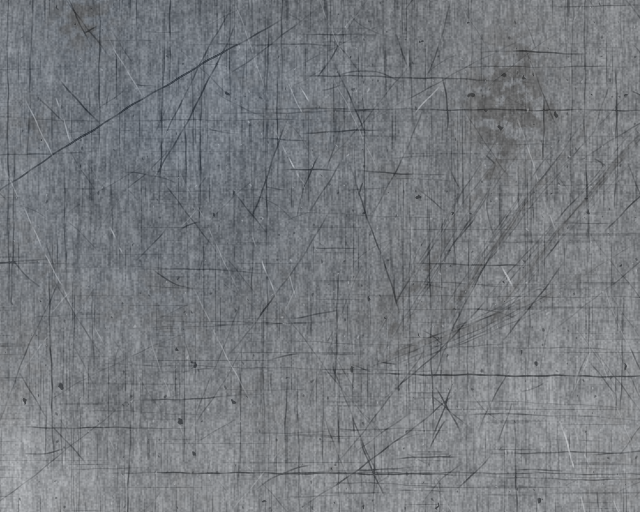
Write a Shadertoy shader that draws this texture.

```glsl
// Worn brushed steel plate: soft grain, hairline scratches, rubbed bands and pits.

float hash(vec2 p) {
    vec3 q = fract(p.xyx * 0.1031);
    q += dot(q, q.yzx + 33.33);
    return fract((q.x + q.y) * q.z);
}

float noise(vec2 p) {
    vec2 cell = floor(p), f = fract(p);
    f = f * f * (3.0 - 2.0 * f);
    float low = mix(hash(cell), hash(cell + vec2(1, 0)), f.x);
    float high = mix(hash(cell + vec2(0, 1)), hash(cell + vec2(1, 1)), f.x);
    return mix(low, high, f.y);
}

float clouds(vec2 p) {
    float sum = 0.0, weight = 0.5;
    for (int i = 0; i < 5; i++) {
        sum += weight * noise(p);
        p = mat2(1.6, 1.2, -1.2, 1.6) * p + 7.3;
        weight *= 0.5;
    }
    return sum;
}

// One slightly wavering line that tapers at both ends.
float scratch(vec2 p, vec2 middle, float angle, float halfLength, float width, float bend) {
    vec2 d = p - middle;
    float c = cos(angle), s = sin(angle);
    vec2 q = vec2(c * d.x + s * d.y, c * d.y - s * d.x);
    q.y += bend * q.x * q.x + 0.001 * sin(q.x * 37.0 + middle.x * 90.0) + 0.0005 * sin(q.x * 110.0 + middle.y * 70.0);
    float ends = 1.0 - smoothstep(halfLength * 0.4, halfLength, abs(q.x));
    float edge = width + 0.85 / iResolution.y;
    return ends * (1.0 - smoothstep(width * 0.2, edge, abs(q.y)));
}

// Random scratches that share a main direction; most are faint.
float scratches(vec2 p, float seed, int count, float angle, float spread, float size, float bend) {
    float sum = 0.0;
    for (int i = 0; i < count; i++) {
        vec2 id = vec2(float(i) * 3.0 + 1.0, seed * 17.0);
        vec2 middle = vec2(hash(id) * 1.3, hash(id + 41.0));
        float turn = (hash(id + 83.0) - 0.5) * 2.0 * spread;
        float r = hash(id + 127.0), strength = hash(id + 171.0);
        float curve = (hash(id + 211.0) - 0.5) * bend;
        sum += (0.25 + 0.75 * strength * strength)
             * scratch(p, middle, angle + turn, size * (0.25 + r * r), 0.0004 + 0.0007 * strength, curve);
    }
    return sum;
}

// A loose bundle of fine scratches.
float bundle(vec2 p, vec2 middle, float angle, float halfLength, float bend) {
    float sum = 0.0;
    for (int i = 0; i < 6; i++) {
        vec2 id = vec2(float(i) * 5.0, middle.x * 100.0);
        vec2 shift = 0.04 * vec2(hash(id), hash(id + 13.0)) - 0.02;
        float turn = 0.14 * (hash(id + 29.0) - 0.5);
        sum += scratch(p, middle + shift, angle + turn, halfLength * (0.4 + 0.6 * hash(id + 47.0)), 0.0008, bend);
    }
    return sum;
}

// Cellular pits: small ragged dots in a share of the cells.
float pits(vec2 p, float scale, float share, float radius) {
    vec2 g = p * scale + 0.25 * (vec2(noise(p * 150.0), noise(p * 150.0 + 50.0)) - 0.5);
    vec2 cell = floor(g);
    vec2 centre = 0.3 + 0.4 * vec2(hash(cell + 5.0), hash(cell + 19.0));
    float size = radius * (0.3 + hash(cell + 31.0));
    float d = length((fract(g) - centre) * vec2(1.0, 0.75));
    float edge = 0.7 * scale / iResolution.y;
    return step(hash(cell + 67.0), share) * (1.0 - smoothstep(size - edge, size + edge, d));
}

float glow(vec2 p, vec2 centre, float tightness) {
    vec2 d = p - centre;
    return exp(-tightness * dot(d, d));
}

void mainImage(out vec4 fragColor, in vec2 fragCoord) {
    vec2 p = fragCoord / iResolution.y;

    // Broad reflected light
    float tone = 0.475 + 0.065 * (1.0 - smoothstep(0.0, 0.5, p.y));
    tone += 0.05 * glow(p, vec2(1.1, 0.28), 9.0) + 0.04 * glow(p, vec2(1.15, 0.84), 14.0);
    tone += 0.11 * glow(p, vec2(0.0, 0.05), 60.0) - 0.02 * glow(p, vec2(0.55, 0.5), 8.0);
    float cloud = clouds(p * 5.0);
    float mottle = clouds(p * vec2(40, 50) + 3.0);
    tone += 0.11 * (cloud - 0.48) + 0.11 * (mottle - 0.48);

    // Brushed grain
    tone += 0.035 * (noise(p * vec2(48, 2.5)) - 0.5);
    tone += 0.065 * (noise(p * vec2(210, 9)) - 0.5);
    tone += 0.10 * (noise(p * vec2(330, 70) + 9.0) - 0.5);
    tone += 0.11 * (noise(p * 290.0 + 31.0) - 0.5);
    tone -= 0.10 * smoothstep(0.78, 1.0, noise(p * vec2(330, 8) + 70.0));
    tone -= 0.09 * smoothstep(0.78, 1.0, noise(p * vec2(6, 270) + 23.0)) * (1.2 - p.y);

    // Ragged stains and slanted rubbed bands
    float ragged = smoothstep(0.32, 0.62, mottle);
    float stain = glow(p, vec2(1.0, 0.8), 110.0) + glow(p, vec2(0.16, 0.96), 230.0) + 0.6 * glow(p, vec2(0.06, 0.75), 300.0);
    stain += 0.5 * smoothstep(0.55, 0.75, cloud);
    float rub = 0.55 * scratch(p, vec2(0.92, 0.36), 0.375, 0.36, 0.014, -0.2);
    float fine = bundle(p, vec2(0.92, 0.36), 0.375, 0.3, -0.2);
    for (int i = 0; i < 3; i++) {
        float k = float(i);
        vec2 middle = vec2(0.87 + 0.12 * k, 0.53 + 0.02 * k);
        rub += 0.6 * scratch(p, middle, 1.0 - 0.06 * k, 0.4, 0.008, 0.1);
        fine += bundle(p, middle, 1.0 - 0.06 * k, 0.36, 0.1);
    }
    stain = (stain + rub) * ragged;

    // Dark scratches by direction
    float dark = scratches(p, 1.0, 95, 1.57, 0.035, 0.26, 0.05);
    dark += 1.4 * scratches(p, 9.0, 12, 1.57, 0.015, 0.7, 0.02);
    dark += scratches(p, 2.0, 70, 0.0, 0.06, 0.22, 0.3);
    dark += 1.6 * scratches(p, 3.0, 10, -0.01, 0.015, 0.65, 0.03);
    dark += scratches(p, 4.0, 55, 0.9, 0.45, 0.19, 0.8);
    dark += scratches(p, 5.0, 45, -0.95, 0.3, 0.18, 0.6);
    dark += scratches(p, 6.0, 95, 0.0, 3.1, 0.065, 8.0);
    dark += 1.9 * scratch(p, vec2(0.26, 0.795), 0.545, 0.4, 0.0012, 0.08);
    dark += 0.4 * fine;
    dark *= 0.3 + 1.25 * noise(p * 48.0);

    // Bright scratches and specks
    float bright = 1.6 * scratches(p, 7.0, 28, -1.17, 0.14, 0.15, 0.6) + scratches(p, 8.0, 9, 1.0, 0.25, 0.1, 0.8);
    bright *= smoothstep(0.15, 0.7, noise(p * 75.0));
    bright += 0.7 * pits(p + 4.0, 48.0, 0.06, 0.07);

    float pit = pits(p, 30.0, 0.035 + 0.25 * min(stain, 1.0), 0.1) + 0.7 * pits(p + 2.0, 60.0, 0.08, 0.1);

    tone *= 1.0 - 0.25 * min(stain, 1.0);
    tone *= 1.0 - 0.36 * min(dark, 1.2);
    tone = mix(tone, 0.18, 0.7 * min(pit, 1.0));
    tone = mix(tone, 0.8, 0.65 * min(bright, 1.0));

    // Cool tint, bluest at upper left and neutral in the stains
    float blue = 0.009 + 0.018 * glow(p, vec2(0.3, 0.8), 6.0) * (0.5 + cloud);
    blue *= 1.0 - 0.8 * min(stain, 1.0);
    fragColor = vec4(tone + vec3(-1.0, 0.0, 1.2) * blue, 1.0);
}
```
